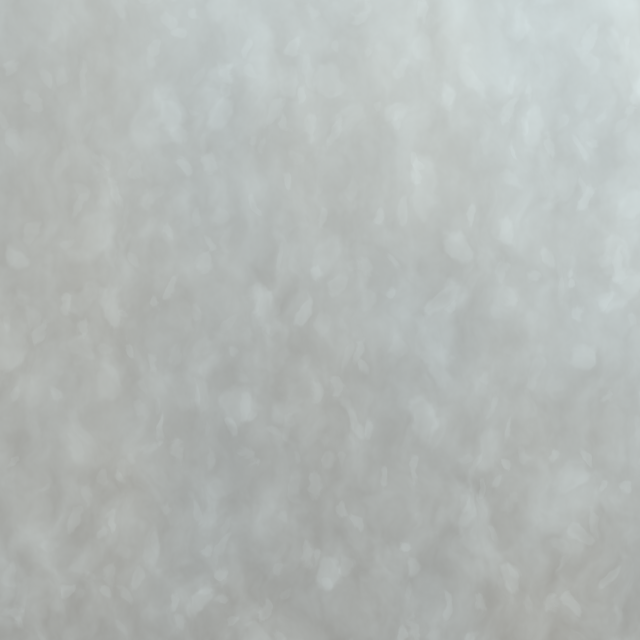
A WebGL 2 fragment shader for this texture:

```glsl
#version 300 es
precision highp float;
precision highp int;
// Pale grey stone under soft light from the upper right: a broad brightness
// ramp, warped cloudy mottling that is stretched upright, and scattered
// ragged flakes of three sizes, all mapped onto a warm-to-cool grey ramp.

uniform vec2 u_resolution;
out vec4 fragColor;

// Integer hash of a lattice cell, giving two values from 0 to 1.
vec2 hash2(vec2 cell) {
    uvec2 q = uvec2(ivec2(cell)) * 1664525u + 1013904223u;
    for (int i = 0; i < 2; i++) {
        q.x += q.y * 1664525u;
        q.y += q.x * 1664525u;
        q ^= q >> 16u;
    }
    return vec2(q) / 4294967295.0;
}

float valueNoise(vec2 p) {
    vec2 cell = floor(p);
    vec2 f = fract(p);
    f = f * f * (3.0 - 2.0 * f);
    float low = mix(hash2(cell).x, hash2(cell + vec2(1, 0)).x, f.x);
    float high = mix(hash2(cell + vec2(0, 1)).x, hash2(cell + vec2(1, 1)).x, f.x);
    return mix(low, high, f.y);
}

// Fractal noise centred on zero.
float fbm(vec2 p) {
    float sum = 0.0;
    float amplitude = 0.5;
    for (int i = 0; i < 4; i++) {
        sum += amplitude * (valueNoise(p) - 0.5);
        p = mat2(1.6, 1.2, -1.2, 1.6) * p + 17.3;
        amplitude *= 0.5;
    }
    return sum;
}

// Ragged, mostly upright flakes: one per cell, each with its own strength.
float flakes(vec2 p, float seed) {
    float ragged = fbm(p * 3.0 + seed);
    vec2 home = floor(p);
    float cover = 0.0;
    for (int y = -1; y <= 1; y++) {
        for (int x = -1; x <= 1; x++) {
            vec2 cell = home + vec2(x, y);
            vec2 place = hash2(cell + seed);
            vec2 shape = hash2(cell + seed + 101.0);
            vec2 kind = hash2(cell + seed + 211.0);
            vec2 offset = p - cell - 0.1 - 0.8 * place;
            float angle = 1.5 * (kind.x - 0.5);
            float c = cos(angle), s = sin(angle);
            offset = mat2(c, s, -s, c) * offset;
            vec2 radius = mix(vec2(0.12, 0.2), vec2(0.3, 0.5), shape);
            float edge = length(offset / radius) - 1.0 + 1.7 * ragged;
            float fill = 1.0 - smoothstep(-0.35, 0.3, edge);
            cover = max(cover, fill * kind.y * kind.y);
        }
    }
    return cover;
}

void main() {
    vec2 p = gl_FragCoord.xy / u_resolution.y;

    // Light falling off from the upper right corner.
    float tone = 0.641 + 0.072 * p.y + 0.016 * p.x;
    tone += 0.072 * smoothstep(0.5, 1.25, 0.65 * p.x + 0.6 * p.y);
    tone += 0.03 * fbm(p * vec2(4.0, 2.5) + 5.0);

    // Cloudy mottling, a little stronger towards the bottom.
    vec2 warp = vec2(fbm(p * 14.0 + 31.0), fbm(p * 14.0 + 67.0));
    vec2 bent = p + 0.045 * warp;
    float contrast = mix(1.2, 0.75, p.y);
    tone += contrast * 0.075 * fbm(bent * vec2(25.0, 17.0));
    tone += contrast * 0.028 * fbm(bent * vec2(55.0, 38.0) + 43.0);

    // Pale flakes: few large, more small.
    tone += 0.030 * flakes(bent * vec2(6.0, 5.0), 7.0);
    tone += contrast * 0.032 * flakes(bent * vec2(14.0, 12.0), 23.0);
    tone += contrast * 0.026 * flakes(bent * vec2(27.0, 23.0), 59.0);

    // Faint upright streaks and fine grain.
    tone += 0.008 * fbm(p * vec2(90.0, 9.0) + 11.0);
    tone += 0.008 * fbm(p * 130.0 + 83.0);

    // Warm grey in the shade, cool grey in the light.
    float t = (tone - 0.65) / 0.13;
    vec3 color = mix(vec3(0.65, 0.66, 0.648), vec3(0.78, 0.812, 0.808), t);
    float tint = fbm(p * vec2(6.0, 4.0) + 91.0);
    color += 0.018 * tint * vec3(1.0, 0.0, -1.0);
    fragColor = vec4(color, 1.0);
}
```
